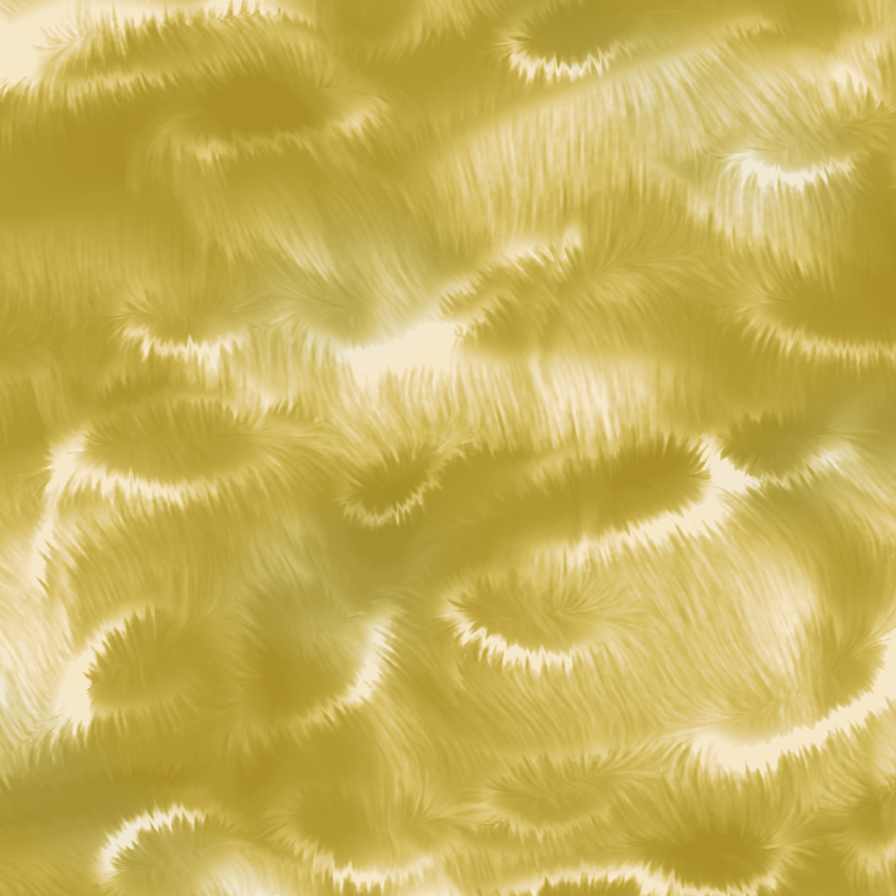
Give the GLSL for this texture, as a Shadertoy shader.

```glsl
// Crumpled golden satin: scattered elliptical creases catch the light over
// soft clouds of layered sines. Fine fibres, smeared from noise along the
// direction across each crease, streak the sheen and fray its edges.

const vec2  CREASE_GRID   = vec2(4.0, 5.0); // creases across and up
const float CREASE_WIDTH  = 0.21;           // relative to crease radius
const float CREASE_GLOW   = 0.56;
const float HOLLOW_SHADE  = 0.15;
const float CLOUD_LEVEL   = 0.34;
const float CLOUD_DEPTH   = 0.17;
const vec2  CLOUD_FREQ    = vec2(10.0, 14.0);
const float BLOOM         = 0.24;           // pale soft patches
const float GLOSS         = 0.50;           // extra contrast of the lights
const float FIBRE_DENSITY = 260.0;
const float FIBRE_STEP    = 0.0030;
const int   FIBRE_REACH   = 6;              // steps to either side
const float FIBRE_DEPTH   = 0.10;
const float FRAY          = 0.006;

const vec3 SHADOW = vec3(0.665, 0.565, 0.150);
const vec3 OLIVE  = vec3(0.705, 0.605, 0.200);
const vec3 GOLD   = vec3(0.770, 0.675, 0.290);
const vec3 BRIGHT = vec3(0.845, 0.750, 0.400);
const vec3 PALE   = vec3(0.895, 0.815, 0.575);
const vec3 CREAM  = vec3(0.965, 0.905, 0.780);
const vec3 SAGE   = vec3(-0.020, 0.004, 0.045); // cool tint added in patches

float hash(vec2 p) {
    vec3 q = fract(p.xyx * 0.1031);
    q += dot(q, q.yzx + 33.33);
    return fract((q.x + q.y) * q.z);
}

mat2 rotation(float a) {
    return mat2(cos(a), sin(a), -sin(a), cos(a));
}

float valueNoise(vec2 p) {
    vec2 i = floor(p), f = fract(p);
    f = f * f * (3.0 - 2.0 * f);
    return mix(mix(hash(i), hash(i + vec2(1, 0)), f.x),
               mix(hash(i + vec2(0, 1)), hash(i + vec2(1, 1)), f.x), f.y);
}

// Layered, warped sines with a spread of about one
float clouds(vec2 p) {
    vec2 q = p * CLOUD_FREQ + 2.7;
    float sum = 0.0, amp = 1.0;
    for (int i = 0; i < 5; i++) {
        q = rotation(0.9) * q + 0.7 * sin(q.yx + float(i) * 1.7);
        sum += amp * sin(q.x);
        q *= 1.4;
        amp *= 0.75;
    }
    return sum;
}

// Cellular creases: x = glow, y = hollow, zw = fibre axis at doubled angle
vec4 creases(vec2 p) {
    p += 0.014 * sin(p.yx * vec2(17.0, 13.0) + vec2(0.4, 2.1))
       + 0.005 * sin(p.yx * vec2(37.0, 31.0) + vec2(3.0, 1.2));
    vec2 home = floor(p * CREASE_GRID);
    float lean = 3.9 + 0.8 * sin(p.x * 9.0 + 3.0 * sin(p.y * 7.0));
    vec4 result = vec4(0.0, 0.0, 0.4 * vec2(cos(lean), sin(lean)));
    for (int y = -2; y <= 2; y++)
    for (int x = -1; x <= 1; x++) {
        vec2 id = home + vec2(x, y);
        vec2 seed = id + 40.0;
        vec2 jitter = vec2(hash(seed), hash(seed + 17.3));
        float size = hash(seed + 31.7);
        vec2 radii = mix(vec2(0.055, 0.034), vec2(0.135, 0.062), size);
        float tilt = mix(-0.3, 0.9, hash(seed + 53.1));
        mat2 turn = rotation(tilt);
        vec2 d = ((p - (id + 0.15 + 0.7 * jitter) / CREASE_GRID) * turn) / radii;
        float r = length(d) + 1e-4;

        // Lit arc, mostly along the top or the bottom of the ellipse
        float side = hash(seed + 71.9) < 0.5 ? -1.57 : 1.57;
        float facing = side + 2.0 * (hash(seed + 89.3) - 0.5);
        float lit = max(0.5 + 0.5 * dot(d / r, vec2(cos(facing), sin(facing))), 0.0);
        float band = (r - 1.0) / (CREASE_WIDTH * (r > 1.0 ? 1.25 : 0.9));
        float strength = mix(0.45, 1.15, hash(seed + 97.7));
        result.x += strength * exp(-band * band) * lit * sqrt(lit);
        result.y += strength * (1.0 - smoothstep(0.3, 1.05, r));

        // Fibres cross the rim at right angles
        vec2 n = normalize(turn * (d / radii) + 1e-4);
        float near = exp(-3.0 * (r - 1.0) * (r - 1.0));
        result.zw += near * vec2(n.x * n.x - n.y * n.y, 2.0 * n.x * n.y);
    }
    return result;
}

// Noise averaged along the fibre axis, centred on zero
float fibres(vec2 p, vec2 axis) {
    float sum = 0.0;
    for (int i = -FIBRE_REACH; i <= FIBRE_REACH; i++)
        sum += valueNoise((p + axis * FIBRE_STEP * float(i)) * FIBRE_DENSITY + 900.0);
    return 8.0 * (sum / float(2 * FIBRE_REACH + 1) - 0.5);
}

vec3 satin(float t) {
    vec3 c = mix(SHADOW, OLIVE, smoothstep(-0.1, 0.18, t));
    c = mix(c, GOLD, clamp((t - 0.18) / 0.22, 0.0, 1.0));
    c = mix(c, BRIGHT, clamp((t - 0.40) / 0.20, 0.0, 1.0));
    c = mix(c, PALE, clamp((t - 0.60) / 0.18, 0.0, 1.0));
    return mix(c, CREAM, clamp((t - 0.78) / 0.24, 0.0, 1.0));
}

void mainImage(out vec4 fragColor, in vec2 fragCoord) {
    vec2 p = fragCoord / iResolution.y;
    vec2 doubled = -creases(p).zw; // negated: keeps the angle's jump off steep fibres
    float angle = 0.5 * atan(doubled.y, doubled.x + 1e-5) + 1.5708;
    vec2 axis = vec2(cos(angle), sin(angle));
    float fibre = fibres(p, axis);

    // Sheen sampled with the fibres' offset, so highlights fray
    vec2 q = p + axis * fibre * FRAY;
    vec4 fold = creases(q);
    float tone = CLOUD_LEVEL + CLOUD_DEPTH * clouds(q)
               + BLOOM * smoothstep(0.4, 1.8, clouds(q.yx + 5.3))
               + CREASE_GLOW * fold.x - HOLLOW_SHADE * fold.y;
    tone += GLOSS * max(tone - 0.45, 0.0);
    tone += FIBRE_DEPTH * fibre * smoothstep(-0.2, 0.75, tone);

    float patches = sin(p.x * 8.0 + 2.0 * sin(p.y * 6.0)) * sin(p.y * 10.0 + p.x * 3.0);
    vec3 color = satin(tone) + SAGE * smoothstep(0.2, 0.9, patches);
    fragColor = vec4(color, 1.0);
}
```
